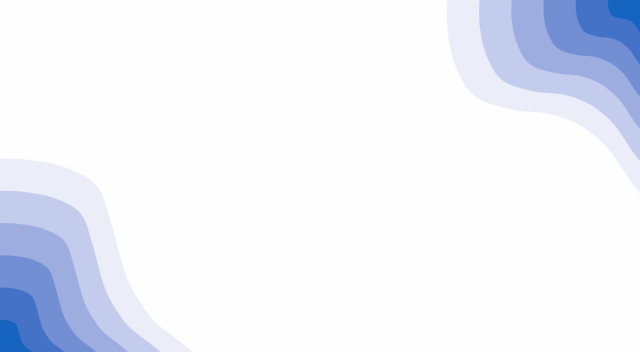
Reproduce this background procedurally as a Shadertoy shader.

```glsl
// Stacked wavy blue layers growing from two opposite corners of a white page.

const float HALF_PI = 1.5707963;
const float LAYERS = 6.0;
const float REACH = 0.549;   // size of the outermost layer, in canvas heights
const vec3 PAPER = vec3(0.996);

// Relative radius every 10 degrees over a quarter turn, plus one guide value at each end.
const float LOWER_RADII[12] = float[12](
    1.22, 0.996, 0.828, 0.768, 0.760, 0.803, 0.888, 0.996, 1.013, 1.006, 1.0, 0.99);
const float UPPER_RADII[12] = float[12](
    1.22, 1.0, 0.811, 0.734, 0.721, 0.764, 0.878, 0.991, 1.013, 1.009, 0.996, 0.985);

// Layer colours, from the corner outward.
const vec3 BLUES[6] = vec3[6](
    vec3(0.082, 0.396, 0.753), vec3(0.265, 0.447, 0.780), vec3(0.450, 0.560, 0.830),
    vec3(0.620, 0.680, 0.880), vec3(0.770, 0.800, 0.930), vec3(0.920, 0.930, 0.973));

float catmullRom(float a, float b, float c, float d, float t) {
    return b + 0.5 * t * (c - a + t * (2.0 * a - 5.0 * b + 4.0 * c - d
         + t * (3.0 * (b - c) + d - a)));
}

// Smooth outline radius in the direction of p, measured from the corner.
float outlineRadius(vec2 p, float radii[12]) {
    float s = clamp(atan(p.y, p.x) / HALF_PI, 0.0, 1.0) * 9.0;
    int i = min(int(s), 8);
    return catmullRom(radii[i], radii[i + 1], radii[i + 2], radii[i + 3], s - float(i));
}

// Distance from the corner counted in layers.
float layerLevel(vec2 p, float radii[12]) {
    return LAYERS * length(p) / (REACH * outlineRadius(p, radii));
}

// Paint the layers from the widest to the smallest.
vec3 paintLayers(vec3 base, float level, float blur) {
    for (int k = 5; k >= 0; k--) {
        float cover = clamp((float(k + 1) - level) / blur + 0.5, 0.0, 1.0);
        base = mix(base, BLUES[k], cover);
    }
    return base;
}

void mainImage(out vec4 fragColor, in vec2 fragCoord) {
    vec2 lower = fragCoord / iResolution.y;
    vec2 upper = (iResolution.xy - fragCoord).yx / iResolution.y;

    float lowerLevel = layerLevel(lower, LOWER_RADII);
    float upperLevel = layerLevel(upper, UPPER_RADII);

    vec3 color = paintLayers(PAPER, lowerLevel, max(fwidth(lowerLevel), 1e-4));
    color = paintLayers(color, upperLevel, max(fwidth(upperLevel), 1e-4));
    fragColor = vec4(color, 1.0);
}
```
